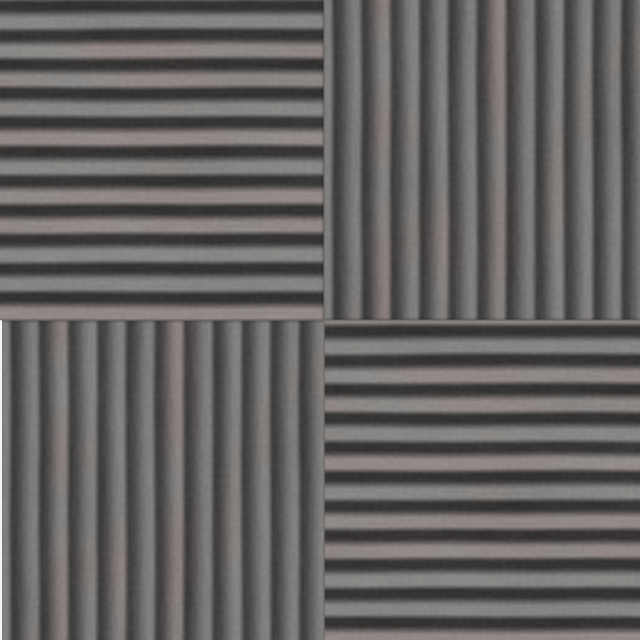
Reproduce this pattern procedurally as a Shadertoy shader.

```glsl
// Two by two checker of corrugated panels with ribs turned by a quarter between neighbours.
// Each rib is a periodic light profile across the panel, bent slightly by gradient noise,
// then given per-rib tint, fine grain, shaded panel ends and thin seams.

const vec2  SPLIT = vec2(0.5065, 0.4995);    // where the four panels meet
const vec2  PANEL = vec2(0.5035, 0.5080);    // panel size
const float PITCH_H = 0.0456;                // rib spacing, horizontal ribs
const float PITCH_V = 0.0452;                // rib spacing, vertical ribs
const float START_H = 0.0417;                // first crest from the panel top
const float START_V = 0.0058;                // first crest from the panel left
const vec4  LIGHT_H = vec4(0.12, 0.37, 0.52, 0.90); // fall begin, end; rise begin, end
const vec4  LIGHT_V = vec4(0.03, 0.27, 0.25, 0.97);
const vec2  TONE_H = vec2(0.205, 0.535);     // valley and crest brightness
const vec2  TONE_V = vec2(0.245, 0.505);
const vec3  WARM_GREY = vec3(1.012, 0.997, 0.982);
const vec3  ROSE = vec3(0.022, -0.008, -0.004);
const float BEND = 0.0022;                   // sideways drift of the ribs
const float GRAIN = 0.022;
const float SEAM_HALF = 0.0010;
const float SEAM_TONE = 0.41;
const float MARGIN = 0.0030;                 // pale strip beside the lower left panel

float hash(vec2 p) {
    p = fract(p * vec2(0.1031, 0.1137));
    p += dot(p, p.yx + 33.33);
    return fract((p.x + p.y) * p.x * 17.0);
}

vec2 gradientAt(vec2 cell) {
    float angle = 6.2832 * hash(cell);
    return vec2(cos(angle), sin(angle));
}

float gradientNoise(vec2 p) {
    vec2 i = floor(p), f = fract(p);
    vec2 u = f * f * f * (f * (f * 6.0 - 15.0) + 10.0);
    vec2 e = vec2(1.0, 0.0);
    float a = dot(gradientAt(i), f);
    float b = dot(gradientAt(i + e.xy), f - e.xy);
    float c = dot(gradientAt(i + e.yx), f - e.yx);
    float d = dot(gradientAt(i + e.xx), f - e.xx);
    return mix(mix(a, b, u.x), mix(c, d, u.x), u.y);
}

// Light over one period: crest at 0, lee side falling, far side rising again
float ribLight(float phase, vec4 edges) {
    float p = fract(phase);
    float fall = 1.0 - smoothstep(edges.x, edges.y, p);
    float rise = smoothstep(edges.z, edges.w, p);
    return max(fall, rise);
}

// q.x runs along the ribs, q.y across them
vec3 ribbedPanel(vec2 q, float start, float pitch, vec4 edges, vec2 tone, float seed) {
    float bend = BEND * gradientNoise(q * vec2(4.0, 9.0) + seed);
    float phase = (q.y - start + bend) / pitch;
    float rib = floor(phase + 0.5);
    float light = ribLight(phase, edges);

    // Crest strength and colour differ a little from rib to rib
    float vary = hash(vec2(rib + 20.0, seed)) - 0.5;
    float level = mix(tone.x, tone.y, light) + 0.025 * vary * light;
    level += 0.025 * gradientNoise(q * vec2(5.0, 12.0) + seed + 40.0);

    // Streaks drawn out along the ribs, and speckled grain
    level += GRAIN * gradientNoise(q * vec2(22.0, 190.0) + seed);
    level += GRAIN * gradientNoise(q * 130.0 + seed);
    float blush = smoothstep(0.0, 0.5, vary + gradientNoise(q * vec2(6.0, 8.0) + seed));
    return level * WARM_GREY + ROSE * blush * light;
}

void mainImage(out vec4 fragColor, in vec2 fragCoord) {
    vec2 uv = fragCoord / iResolution.xy;
    vec2 px = 1.0 / iResolution.xy;

    // Panel and position inside it, measured from its top left corner
    vec2 cell = step(SPLIT, uv);
    float across = uv.x - SPLIT.x + PANEL.x * (1.0 - cell.x);
    float depth = SPLIT.y - uv.y + PANEL.y * cell.y;

    vec3 colour;
    float endGap;
    if (cell.x != cell.y) {
        colour = ribbedPanel(vec2(across, depth), START_H, PITCH_H, LIGHT_H, TONE_H, 3.0);
        endGap = PANEL.x - across;
    } else {
        colour = ribbedPanel(vec2(depth, across), START_V, PITCH_V, LIGHT_V, TONE_V, 11.0);
        endGap = min(depth, PANEL.y - depth);
    }

    // Shade at the cut ends of the ribs
    colour *= mix(0.80, 1.0, smoothstep(0.0, 0.006, endGap));

    // Seams between panels
    vec2 gap = abs(uv - SPLIT);
    vec2 seam = 1.0 - smoothstep(vec2(SEAM_HALF) - 0.5 * px, vec2(SEAM_HALF) + px, gap);
    colour = mix(colour, SEAM_TONE * WARM_GREY, 0.75 * max(seam.x, seam.y));

    // Pale margin on the lower left
    float margin = 1.0 - smoothstep(MARGIN - 0.5 * px.x, MARGIN + 0.5 * px.x, uv.x);
    margin *= 1.0 - smoothstep(SPLIT.y - 0.5 * px.y, SPLIT.y + 0.5 * px.y, uv.y);
    colour = mix(colour, vec3(0.96), margin);

    fragColor = vec4(clamp(colour, 0.0, 1.0), 1.0);
}
```
